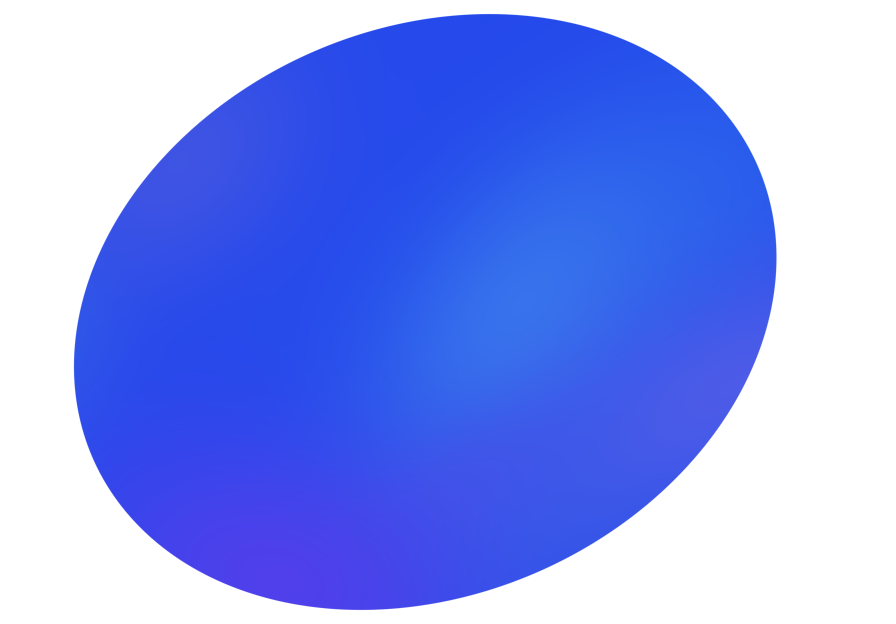
Write a Shadertoy shader that draws this background.

```glsl
vec2 rotate(vec2 p, float a) {
    float c = cos(a), s = sin(a);
    return vec2(c * p.x + s * p.y, c * p.y - s * p.x);
}

// Approximate signed distance to an ellipse with the given radii
float ellipseDistance(vec2 p, vec2 radii) {
    float k = length(p / radii);
    return k * (k - 1.0) / max(length(p / (radii * radii)), 1e-4);
}

// Soft elliptical falloff, 1 at the centre
float glow(vec2 p, vec2 centre, float angle, vec2 size) {
    vec2 q = rotate(p - centre, angle) / size;
    return exp(-dot(q, q));
}

void mainImage(out vec4 fragColor, in vec2 fragCoord) {
    vec2 p = (fragCoord - 0.5 * iResolution.xy) / iResolution.y;

    // Deep blue body with a cooler left rim
    vec3 color = vec3(0.142, 0.284, 0.922);
    color = mix(color, vec3(0.18, 0.35, 0.91), 0.8 * glow(p, vec2(-0.62, -0.04), 1.4, vec2(0.2, 0.1)));

    // Muted indigo haze at the upper left
    color = mix(color, vec3(0.25, 0.33, 0.89), 0.95 * glow(p, vec2(-0.43, 0.24), 0.75, vec2(0.24, 0.17)));

    // Broad blue light on the right, then its bright core
    color = mix(color, vec3(0.16, 0.37, 0.925), 0.95 * glow(p, vec2(0.36, 0.14), 0.65, vec2(0.46, 0.22)));
    color = mix(color, vec3(0.17, 0.34, 0.91), glow(p, vec2(0.12, -0.39), 0.4, vec2(0.3, 0.2)));
    color = mix(color, vec3(0.22, 0.455, 0.925), 0.95 * glow(p, vec2(0.12, 0.0), 0.9, vec2(0.29, 0.17)));

    // Violet sheen along the lower right and at the bottom left
    color = mix(color, vec3(0.305, 0.36, 0.908), 0.95 * glow(p, vec2(0.46, -0.12), 0.5, vec2(0.36, 0.16)));
    color = mix(color, vec3(0.26, 0.33, 0.91), 0.7 * glow(p, vec2(0.05, -0.26), 0.5, vec2(0.2, 0.09)));
    color = mix(color, vec3(0.31, 0.25, 0.92), glow(p, vec2(-0.27, -0.43), -0.25, vec2(0.33, 0.21)));

    // Tilted ellipse on white
    float d = ellipseDistance(rotate(p - vec2(-0.0365, 0.0), 0.418), vec2(0.582, 0.454));
    float edge = 0.75 / iResolution.y;
    fragColor = vec4(mix(color, vec3(1.0), smoothstep(-edge, edge, d)), 1.0);
}
```
